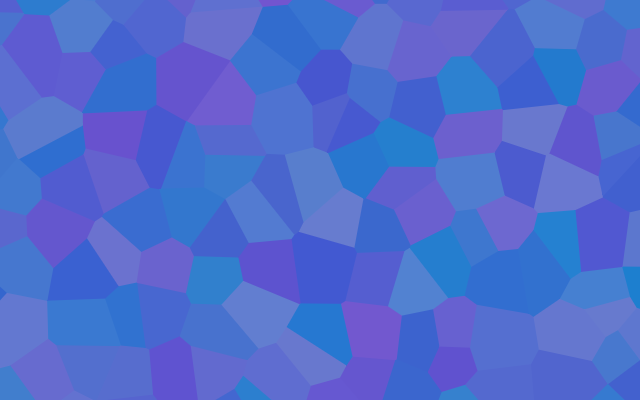
This background is drawn by a Shadertoy shader. Its source:

```glsl
// Three uniform random values per lattice cell
vec3 hash32(vec2 p)
{
    vec3 q = fract(vec3(p.xyx) * vec3(0.1031, 0.1030, 0.0973));
    q += dot(q, q.yxz + 33.33);
    return fract((q.xxy + q.yzz) * q.zyx);
}

// Indigo to blue; the greener the shade, the further its red may drop
vec3 shardColor(vec2 cell)
{
    vec3 h = hash32(cell + 71.0);
    float green = mix(0.32, 0.51, h.x);
    float red = mix(0.45 - 0.03 * h.x, 0.28 - 0.18 * h.x, h.y);
    return vec3(red, green, 0.805 + 0.015 * h.z);
}

void mainImage(out vec4 fragColor, in vec2 fragCoord)
{
    float cellsPerHeight = 8.2;
    float pixel = cellsPerHeight / iResolution.y;
    vec2 p = fragCoord * pixel;
    vec2 home = floor(p);

    // Find the two closest seeds
    float nearDist = 1e3, nextDist = 1e3;
    vec2 nearSeed = p, nextSeed = p, nearCell = home, nextCell = home;
    for (int y = -2; y <= 2; y++)
    for (int x = -2; x <= 2; x++)
    {
        vec2 cell = home + vec2(x, y);
        vec2 seed = cell + hash32(cell + 19.0).xy;
        float dist = dot(seed - p, seed - p);
        if (dist < nearDist)
        {
            nextDist = nearDist; nextSeed = nearSeed; nextCell = nearCell;
            nearDist = dist; nearSeed = seed; nearCell = cell;
        }
        else if (dist < nextDist)
        {
            nextDist = dist; nextSeed = seed; nextCell = cell;
        }
    }

    // Blend across one pixel at the straight border between them
    float border = (nextDist - nearDist) / (2.0 * max(distance(nearSeed, nextSeed), 1e-4));
    float coverage = clamp(0.5 + border / pixel, 0.0, 1.0);
    fragColor = vec4(mix(shardColor(nextCell), shardColor(nearCell), coverage), 1.0);
}
```
